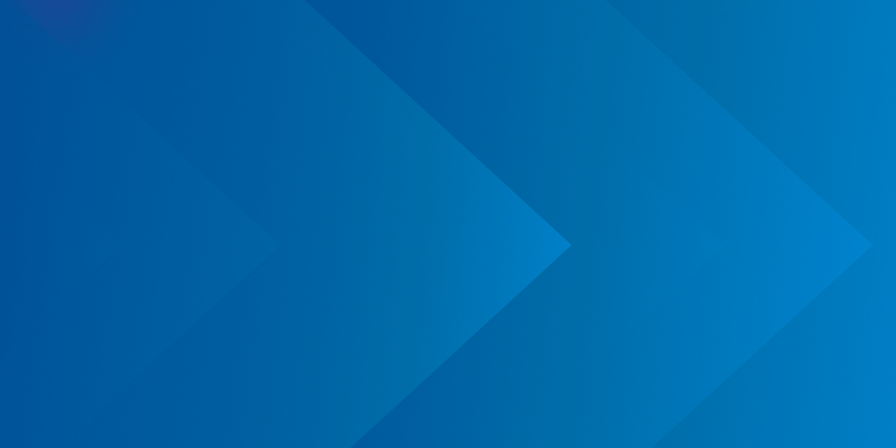
This background is drawn by a Shadertoy shader. Its source:

```glsl
const vec2 CANVAS = vec2(2.0, 1.0);
const float TIP_Y = 0.453;      // height shared by all chevron tips
const float SLOPE = 1.09;       // horizontal run of an edge per unit of height
const float TILT = 0.016;       // tone lost from bottom to top
const vec3 DEEP = vec3(0.0, 0.320, 0.595);
const vec3 MIDDLE = vec3(0.0, 0.430, 0.665);
const vec3 BRIGHT = vec3(0.0, 0.510, 0.800);
const vec3 VIOLET = vec3(0.12, 0.27, 0.59);
const vec2 VIOLET_CENTER = vec2(0.13, 1.02);
const float VIOLET_RADIUS = 0.20;
const float VIOLET_STRENGTH = 0.7;
const float VIOLET_INSIDE = 0.4; // share of the violet left inside its chevron
const float GRAIN = 0.004;

// Each layer: tip x, gradient start x, tone at the start, tone at the tip
const int LAYERS = 5;
const int VIOLET_LAYER = 3;
const vec4 CHEVRONS[LAYERS] = vec4[LAYERS](
    vec4(1.948, 1.00, 0.385, 0.514),
    vec4(1.615, 0.78, 0.345, 0.476),
    vec4(1.276, 0.00, 0.337, 0.505),
    vec4(0.625, 0.00, 0.322, 0.392),
    vec4(0.273, 0.00, 0.318, 0.360));
const float CURVES[LAYERS] = float[LAYERS](1.0, 1.0, 2.0, 1.0, 1.0);
const vec4 BACKDROP = vec4(2.0, 1.35, 0.408, 0.490);

float hash(vec2 p) {
    return fract(sin(dot(p, vec2(12.9898, 78.233))) * 43758.5453);
}

// Horizontal gradient that brightens toward the tip
float layerTone(vec4 layer, float x, float curve) {
    float s = clamp((x - layer.y) / (layer.x - layer.y), 0.0, 1.0);
    return mix(layer.z, layer.w, pow(s, curve));
}

// Signed distance to a right-pointing wedge, negative inside
float wedge(vec2 p, float tipX) {
    return (p.x - tipX + SLOPE * abs(p.y - TIP_Y)) / length(vec2(1.0, SLOPE));
}

// Antialiased coverage of a wedge
float wedgeCover(vec2 p, float tipX) {
    float softness = 0.7 / iResolution.y;
    return 1.0 - smoothstep(-softness, softness, wedge(p, tipX));
}

vec3 palette(float tone) {
    float low = clamp((tone - DEEP.g) / (MIDDLE.g - DEEP.g), 0.0, 1.0);
    float high = clamp((tone - MIDDLE.g) / (BRIGHT.g - MIDDLE.g), 0.0, 1.0);
    return mix(mix(DEEP, MIDDLE, low), BRIGHT, high);
}

void mainImage(out vec4 fragColor, in vec2 fragCoord) {
    vec2 p = fragCoord / iResolution.xy * CANVAS;

    // Chevrons stacked from right to left
    float tone = layerTone(BACKDROP, p.x, 1.0);
    for (int i = 0; i < LAYERS; i++) {
        float layer = layerTone(CHEVRONS[i], p.x, CURVES[i]);
        tone = mix(tone, layer, wedgeCover(p, CHEVRONS[i].x));
    }
    vec3 color = palette(tone - TILT * (p.y - TIP_Y));

    // Violet glow in the upper left corner, dimmed inside the chevron
    float glow = 1.0 - smoothstep(0.0, VIOLET_RADIUS, length(p - VIOLET_CENTER));
    glow *= mix(1.0, VIOLET_INSIDE, wedgeCover(p, CHEVRONS[VIOLET_LAYER].x));
    color = mix(color, VIOLET, VIOLET_STRENGTH * glow);

    // Fine grain against banding
    color += GRAIN * (hash(floor(p * 256.0)) - 0.5);
    fragColor = vec4(clamp(color, 0.0, 1.0), 1.0);
}
```
